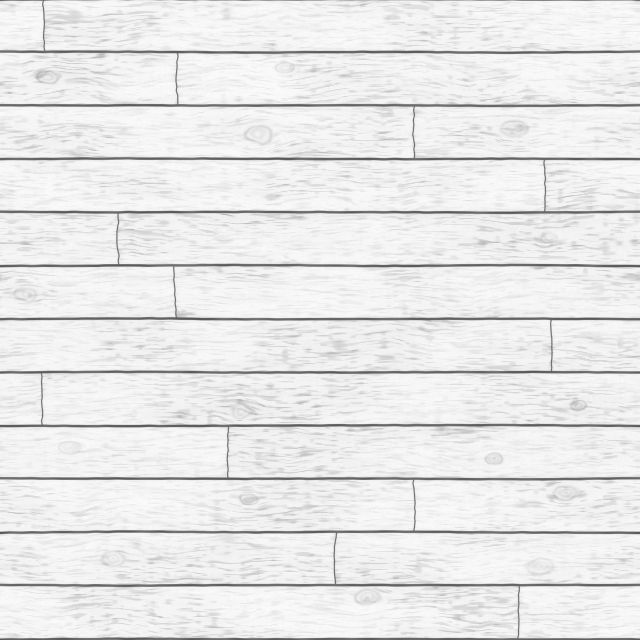
Reproduce this texture procedurally as a WebGL 2 fragment shader.

```glsl
#version 300 es
precision highp float;
// Whitewashed plank wall: twelve rows, each one board long with a single butt joint.
// Board coordinates start at the joint, so grain and knots are cut there and the
// rows wrap around the canvas; dark gaps are drawn as softly wavering lines.
uniform vec2 u_resolution;
out vec4 outColor;

const float ROWS = 12.0;
const float JOINTS[12] = float[12](.069, .277, .647, .850, .184, .274,
                                   .863, .066, .356, .647, .524, .810);

float hash(vec2 p) {
  vec3 q = fract(vec3(p.xyx) * vec3(.1031, .1030, .0973));
  q += dot(q, q.yzx + 33.33);
  return fract((q.x + q.y) * q.z);
}

// Value noise whose lattice repeats after the given period.
float noise(vec2 p, vec2 period) {
  vec2 i = floor(p), f = fract(p);
  f = f * f * (3.0 - 2.0 * f);
  vec2 a = mod(i, period), b = mod(i + 1.0, period);
  return mix(mix(hash(a), hash(vec2(b.x, a.y)), f.x),
             mix(hash(vec2(a.x, b.y)), hash(b), f.x), f.y);
}

// Noise on one board, with its own pattern for each seed.
float boardNoise(vec2 p, vec2 scale, float seed) {
  return noise(p * scale + vec2(seed * 17.0, seed * 61.0), vec2(4096.0));
}

// Coverage of a line of the given half width.
float line(float dist, float halfWidth, float soft) {
  return 1.0 - smoothstep(halfWidth - soft, halfWidth + soft, abs(dist));
}

// Rings of up to two knots; also bends the grain coordinate around them.
float knots(inout vec2 p, float row) {
  float mark = 0.0;
  for (float k = 0.0; k < 2.0; k++) {
    vec2 seed = vec2(row + 3.0, k * 7.0 + 5.0);
    if (hash(seed) < .3) continue;
    vec2 center = vec2(ROWS * (.06 + .42 * k + .4 * hash(seed + 20.0)),
                       .2 + .6 * hash(seed + 40.0));
    float size = mix(.10, .17, hash(seed + 60.0));
    vec2 d = (p - center) / (size * vec2(1.6, 1.0));
    float r = length(d) + .35 * (boardNoise(p, vec2(7.0), row + k) - .5);
    float rings = .5 + .5 * sin(r * 13.0 + 4.0 * boardNoise(p, vec2(5.0), k));
    float fade = 1.0 - smoothstep(.65, 1.35, r);
    float rim = exp(-pow((r - .85) * 7.0, 2.0));
    mark += mix(.35, 1.0, hash(seed + 80.0)) * (fade * (.025 + .055 * rings) + .07 * rim);
    p.y -= d.y * size * .65 * exp(-dot(d, d) * .3);
  }
  return mark;
}

// Grey level of the painted wood; p is measured in row heights.
float wood(vec2 p, float row) {
  float mark = knots(p, row);
  p.y += .16 * (boardNoise(p, vec2(.9, 1.5), row + 2.0) - .5);
  p.y += .03 * (boardNoise(p, vec2(4.0, 5.0), row + 4.0) - .5);
  float worn = smoothstep(.3, .85, boardNoise(p, vec2(.7, 1.8), row + 30.0));
  float fine = boardNoise(p, vec2(3.5, 34.0), row + 50.0);
  float dashes = boardNoise(p, vec2(7.0, 27.0), row + 70.0);
  float broad = boardNoise(p, vec2(1.2, 13.0), row + 90.0);
  float speckle = boardNoise(p, vec2(30.0, 40.0), row + 110.0);

  // Thin growth lines, broken up by the speckle.
  float growth = abs(fract(p.y * 5.0 + 3.0 * boardNoise(p, vec2(.5, 1.2), row + 130.0)) - .5);
  growth = (1.0 - smoothstep(.03, .11, growth)) * smoothstep(.25, .75, dashes);

  float tone = .974 + .008 * (hash(vec2(row, 9.0)) - .5);
  tone -= .016 * worn + .022 * broad * broad;
  tone -= smoothstep(.55, .95, fine) * mix(.045, .12, worn);
  tone -= smoothstep(.6, .95, dashes) * mix(.025, .085, worn);
  tone -= .028 * growth + .018 * (speckle - .5);
  return tone - mark;
}

void main() {
  vec2 uv = gl_FragCoord.xy / u_resolution;
  float soft = max(.75 / u_resolution.y, .0010);

  // Rows counted from the top, with gently uneven edges.
  float down = 1.0 - uv.y + .0018;
  down += .0018 * (noise(vec2(uv.x * 5.0, down * ROWS), vec2(5.0, ROWS)) - .5);
  down += .0007 * (noise(vec2(uv.x * 60.0, down * ROWS), vec2(60.0, ROWS)) - .5);
  float row = mod(floor(down * ROWS), ROWS);
  float v = fract(down * ROWS);

  // Distance along the board from its slightly crooked joint.
  float crook = .004 * (boardNoise(vec2(v, row), vec2(2.0, 1.0), 5.0) - .5)
              + .002 * (boardNoise(vec2(v, row), vec2(11.0, 1.0), 8.0) - .5);
  float along = fract(uv.x - JOINTS[int(row)] + crook);
  float jointDist = min(along, 1.0 - along);
  float gapDist = min(v, 1.0 - v) / ROWS;

  float tone = wood(vec2(along * ROWS, v), row);
  // Soft shade beside the gaps and joints.
  tone -= .05 * exp(-gapDist * 420.0) + .03 * exp(-jointDist * 400.0);

  float gapTone = .35 + .09 * noise(vec2(uv.x * 40.0, down * ROWS), vec2(40.0, ROWS));
  tone = mix(tone, .36, .9 * line(jointDist, .0009, soft));
  tone = mix(tone, gapTone, line(gapDist, .0019, soft));
  outColor = vec4(vec3(clamp(tone, 0.0, 1.0)), 1.0);
}
```
